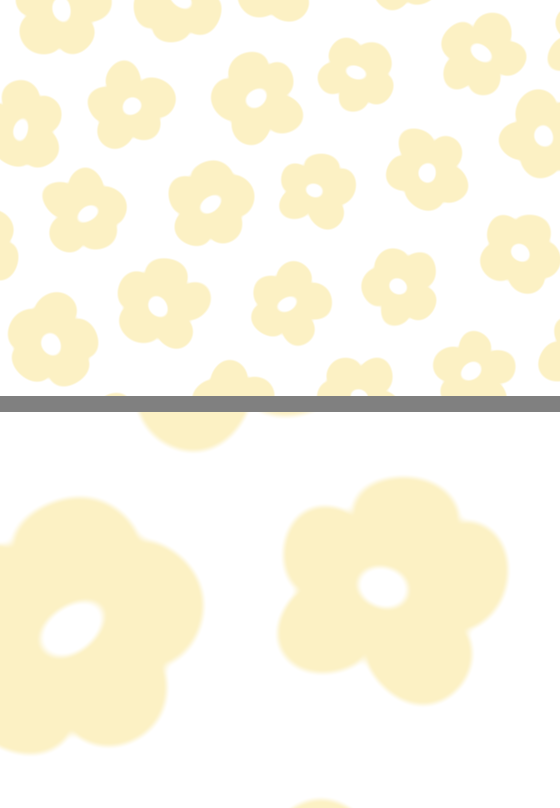
Top: the whole. Bottom: its middle third, enlarged.
Give the GLSL for this pattern, as a Shadertoy shader.

```glsl
// Scattered hand-cut cream flowers on white: a tilted, staggered grid with
// jittered cells. Each flower is a union of five uneven elliptical petals,
// gently warped, with a small oval hole. Lengths are in canvas heights.

#define GRID_PITCH vec2(0.297, 0.262)
#define GRID_TILT 0.17
#define POSITION_JITTER 0.054
#define SIZE_RANGE vec2(0.90, 1.12)
#define PETAL_REACH 0.065
#define PETAL_RADIUS 0.048
#define PETAL_BLEND 0.007
#define HOLE_RADIUS 0.022
#define EDGE_WARP 0.0032
#define EDGE_SOFTNESS 0.0032
#define CREAM vec3(0.988, 0.945, 0.770)
#define PAPER vec3(1.0)

const float TAU = 6.2831853;

float hash(vec2 p) {
    return fract(sin(dot(p, vec2(127.1, 311.7))) * 43758.5453);
}

vec2 hash2(vec2 p) {
    return vec2(hash(p), hash(p + 47.3));
}

mat2 rotation(float angle) {
    float c = cos(angle), s = sin(angle);
    return mat2(c, -s, s, c);
}

float smoothUnion(float a, float b, float k) {
    float h = max(k - abs(a - b), 0.0) / k;
    return min(a, b) - 0.25 * h * h * k;
}

// Approximate signed distance to an ellipse
float ellipse(vec2 p, vec2 radii) {
    return (length(p / radii) - 1.0) * min(radii.x, radii.y);
}

// Signed distance to one flower centred on the origin
float flower(vec2 p, vec2 seed) {
    float size = mix(SIZE_RANGE.x, SIZE_RANGE.y, hash(seed + 3.1));
    float turn = TAU * hash(seed + 5.7);
    p /= size;

    // Uneven outline, as if cut by hand
    p += EDGE_WARP * sin(p.yx * 38.0 + TAU * hash2(seed + 8.3));

    // Core and petals
    float d = length(p) - 0.06;
    for (int i = 0; i < 5; i++) {
        vec2 petalSeed = seed + 13.7 * float(i + 1);
        vec2 shape = hash2(petalSeed) - 0.5;
        float wander = hash(petalSeed + 21.9) - 0.5;
        vec2 q = rotation(turn + TAU * float(i) / 5.0 + 0.26 * wander) * p;
        q.x -= PETAL_REACH * (1.0 + 0.22 * shape.x);
        vec2 radii = PETAL_RADIUS * (1.0 + vec2(0.16, 0.24) * shape);
        d = smoothUnion(d, ellipse(q, radii), PETAL_BLEND);
    }

    // Oval hole, slightly off centre
    vec2 holeShape = hash2(seed + 31.1);
    vec2 holeOffset = 0.012 * (hash2(seed + 37.9) - 0.5);
    vec2 holeRadii = HOLE_RADIUS * mix(vec2(0.85, 1.0), vec2(1.1, 1.3), holeShape);
    float hole = ellipse(rotation(0.7 * turn) * (p - holeOffset), holeRadii);
    return max(d, -hole) * size;
}

// Nearest flower among the neighbouring staggered cells
float flowerField(vec2 p) {
    float d = 1.0;
    float baseRow = floor(p.y / GRID_PITCH.y);
    for (int j = -1; j <= 1; j++) {
        float row = baseRow + float(j);
        float stagger = 0.5 * mod(row, 2.0);
        float baseColumn = floor(p.x / GRID_PITCH.x - stagger);
        for (int i = -1; i <= 1; i++) {
            vec2 cell = vec2(baseColumn + float(i), row);
            vec2 centre = (cell + vec2(0.5 + stagger, 0.5)) * GRID_PITCH;
            centre += POSITION_JITTER * (hash2(cell + 61.7) - 0.5);
            d = min(d, flower(p - centre, cell));
        }
    }
    return d;
}

void mainImage(out vec4 fragColor, in vec2 fragCoord) {
    vec2 p = fragCoord / iResolution.y;
    float d = flowerField(rotation(GRID_TILT) * p);
    float soft = max(EDGE_SOFTNESS, 0.75 / iResolution.y);
    float coverage = 1.0 - smoothstep(-soft, soft, d);
    fragColor = vec4(mix(PAPER, CREAM, coverage), 1.0);
}
```
